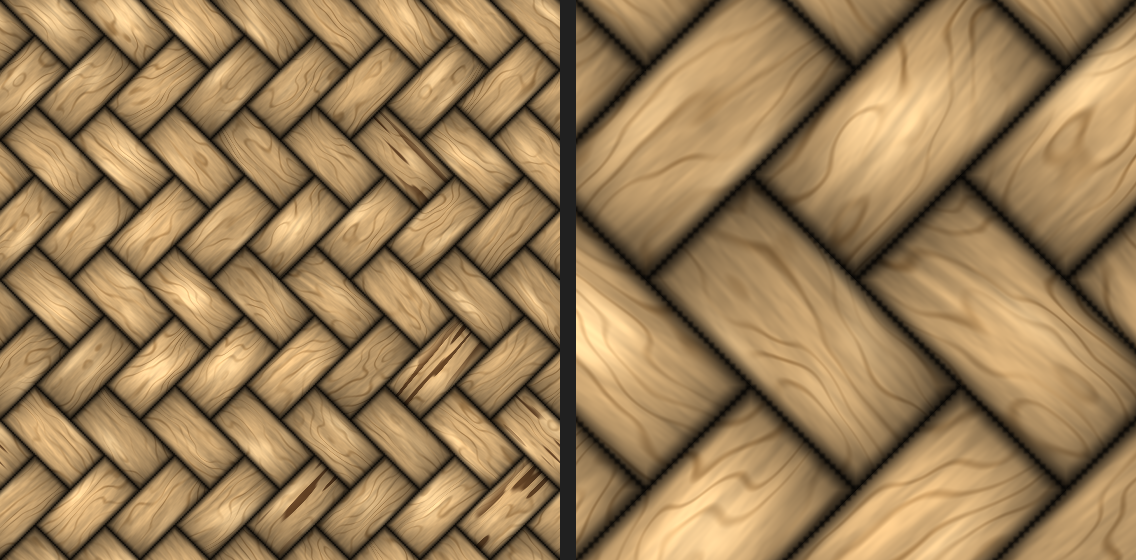
Left, the full canvas; right, a detail of the centre.
Write a three.js fragment shader that draws this pattern.

```glsl
varying vec2 vUv;

float hash(vec2 p) {
  vec3 q = fract(p.xyx * 0.1031);
  q += dot(q, q.yzx + 33.33);
  return fract((q.x + q.y) * q.z);
}

float noise(vec2 p) {
  vec2 i = floor(p);
  vec2 f = fract(p);
  f = f * f * (3.0 - 2.0 * f);
  return mix(mix(hash(i), hash(i + vec2(1.0, 0.0)), f.x),
             mix(hash(i + vec2(0.0, 1.0)), hash(i + vec2(1.0, 1.0)), f.x), f.y);
}

// Wood colour; p.x runs along the fibre, p.y across it
vec3 woodColor(vec2 p, vec2 id) {
  float slant = 0.3 * (hash(id + 5.0) - 0.5);
  vec2 q = p + vec2(0.0, slant * p.x) + 60.0 * vec2(hash(id), hash(id + 17.0));

  // Growth lines, bent into long arches
  float bend = noise(q * vec2(1.1, 2.4)) + 0.35 * noise(q * vec2(2.6, 6.0));
  float ring = abs(fract(q.y * 5.0 + 3.2 * bend) - 0.5) * 2.0;
  float lines = (1.0 - smoothstep(0.0, 0.4, ring)) * noise(q * vec2(1.7, 5.0) + 9.0);

  // Fibres, coarse to fine
  float fibre = 0.5 * noise(vec2(q.x * 1.3, q.y * 13.0 + bend))
              + 0.3 * noise(vec2(q.x * 2.5, q.y * 27.0 + bend * 2.0))
              + 0.2 * noise(q * vec2(9.0, 38.0));
  vec3 color = vec3(0.86, 0.70, 0.485) * (0.76 + 0.34 * fibre);
  color *= mix(vec3(1.0), vec3(0.76, 0.70, 0.60), lines);
  color *= 0.92 + 0.16 * hash(id + 31.0);

  // Polished streaks near the crown of the strip
  float polish = smoothstep(0.45, 0.9, noise(q * vec2(0.9, 4.5) + 23.0));
  color += vec3(0.20, 0.19, 0.16) * polish * exp(-4.0 * p.x * p.x);

  // Splits on a few strips
  float split = smoothstep(0.64, 0.76, noise(q * vec2(1.2, 12.0) + 41.0));
  split *= step(0.86, hash(id + 47.0)) * smoothstep(0.5, 0.2, abs(p.y));
  return mix(color, vec3(0.30, 0.17, 0.07), 0.8 * split);
}

void main() {
  // Diagonal grid: eight strips across, four zigzag pairs up
  vec2 grid = 8.0 * vec2(vUv.x - vUv.y, vUv.x + vUv.y);
  vec2 cell = floor(grid);
  float phase = mod(cell.x - cell.y, 4.0);
  bool falling = phase < 1.5;

  // Each strip covers two cells
  vec2 center = falling ? cell + vec2(1.0 - phase, 0.5)
                        : cell + vec2(0.5, phase - 2.0);
  vec2 p = grid - center;
  if (!falling) p = p.yx;
  vec2 id = 4.0 * mod(0.5 * vec2(center.x + center.y, center.y - center.x), 8.0);

  // Distance to the border, with a faintly toothed rim
  vec2 inset = vec2(1.0, 0.5) - abs(p);
  float rim = min(inset.x, inset.y);
  float along = inset.x < inset.y ? p.y : p.x;
  float toothed = rim + 0.008 * cos(along * 125.0);

  // Rounded strip that dips under its neighbours
  float shade = 1.0 - 0.3 * pow(2.0 * abs(p.y), 4.0);
  shade *= 1.0 - 0.45 * pow(abs(p.x), 3.0);
  shade *= 1.0 - 0.14 * p.y;
  shade *= mix(0.2, 1.0, smoothstep(-0.04, 0.13, rim));
  shade *= mix(0.4, 1.0, smoothstep(-0.005, 0.028, toothed));

  gl_FragColor = vec4(woodColor(p, id) * shade, 1.0);
}
```
